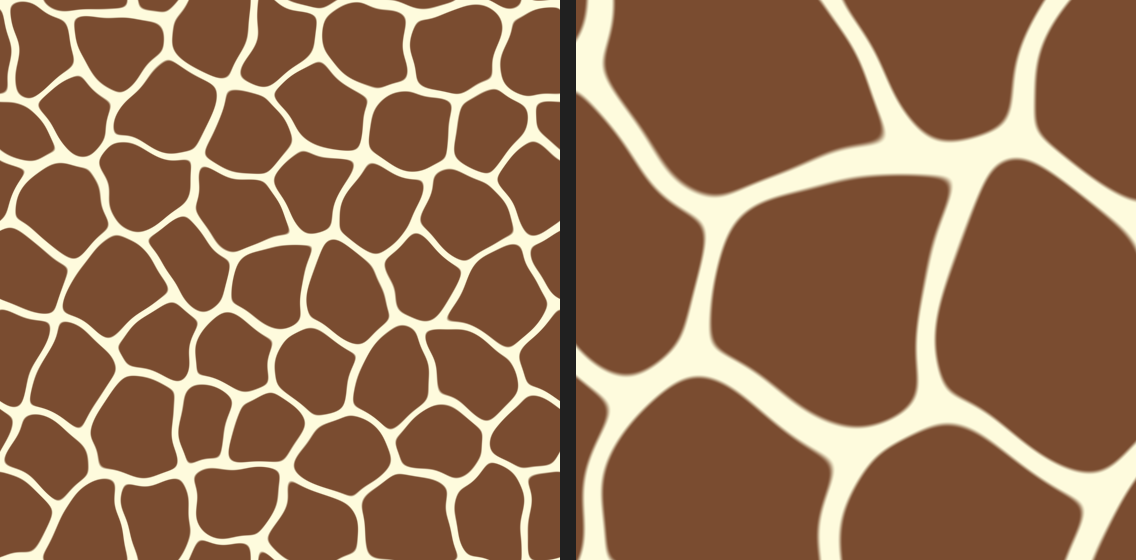
Left: the whole. Right: its middle third, enlarged.
Give the GLSL for this pattern, as a Shadertoy shader.

```glsl
const vec3  PATCH_BROWN = vec3(0.48, 0.30, 0.19);
const vec3  GAP_CREAM   = vec3(0.995, 0.985, 0.865);
const float CELLS       = 7.0;    // patches along each side of the tile
const float ROW_SHIFT   = 3.0 / 7.0; // stagger per row; whole after CELLS rows
const float JITTER      = 0.62;   // scatter of the patch centres, in cells
const float SIZE_SPREAD = 0.12;   // difference in weight between patches
const float GAP         = 0.048;  // half width of the gaps, in cells
const float GAP_VARY    = 0.010;  // slow change of that half width
const float ROUNDING    = 0.045;  // softness of the patch corners, in cells
const float WOBBLE      = 0.045;  // bending of the outlines, in cells
const float EDGE_BLUR   = 0.0017; // half width of the edge, in canvas units
const float SEED        = 23.0;
const float TAU         = 6.2831853;

vec3 hash3(vec2 p) {
    vec3 q = fract((p.xyx + SEED) * vec3(0.1031, 0.1030, 0.0973));
    q += dot(q, q.yxz + 33.33);
    return fract((q.xxy + q.yzz) * q.zyx);
}

// Patch centre (xy) and weight (z) of a grid cell, wrapping at the tile border
vec3 patchSite(vec2 cell) {
    vec2 wrapped = mod(cell, CELLS);
    vec3 rnd = hash3(wrapped);
    vec2 centre = cell + 0.5 + JITTER * (rnd.xy - 0.5);
    centre.x += fract(wrapped.y * ROW_SHIFT + 0.01) - 0.5;
    return vec3(centre, SIZE_SPREAD * (rnd.z - 0.5));
}

// Layered sines with whole frequencies bend the outlines
vec2 wobble(vec2 uv) {
    vec2 a = TAU * uv;
    vec2 broad = vec2(sin(6.0 * a.y + 2.0 * a.x + 1.3), sin(7.0 * a.x - 2.0 * a.y + 4.1));
    vec2 fine = vec2(sin(13.0 * a.y - 5.0 * a.x), sin(12.0 * a.x + 6.0 * a.y + 2.0));
    return WOBBLE * (broad + 0.25 * fine);
}

// Rounded distance to the border of the weighted Voronoi cell around p
float borderDistance(vec2 p) {
    vec2 base = floor(p);
    vec3 home = vec3(0.0);
    float nearest = 1e5;
    for (int j = -2; j <= 2; j++)
    for (int i = -2; i <= 2; i++) {
        vec3 site = patchSite(base + vec2(i, j));
        vec2 offset = site.xy - p;
        float power = dot(offset, offset) - site.z;
        if (power < nearest) {
            nearest = power;
            home = site;
        }
    }

    // Smooth minimum over all neighbours rounds the corners
    float sum = 0.0;
    for (int j = -2; j <= 2; j++)
    for (int i = -2; i <= 2; i++) {
        vec3 site = patchSite(base + vec2(i, j));
        vec2 span = site.xy - home.xy;
        float len = length(span);
        if (len > 0.001) {
            float d = dot(0.5 * (site.xy + home.xy) - p, span / len)
                    + 0.5 * (home.z - site.z) / len;
            sum += exp(-d / ROUNDING);
        }
    }
    return -ROUNDING * log(max(sum, 1e-20));
}

void mainImage(out vec4 fragColor, in vec2 fragCoord) {
    vec2 uv = fragCoord / iResolution.xy;
    float d = borderDistance(uv * CELLS + wobble(uv));

    float gap = GAP + GAP_VARY * sin(TAU * (3.0 * uv.x + 2.0 * uv.y))
                             * sin(TAU * (4.0 * uv.y - uv.x));
    float blur = CELLS * max(EDGE_BLUR, 0.75 / iResolution.y);
    float inside = smoothstep(-blur, blur, d - gap);

    fragColor = vec4(mix(GAP_CREAM, PATCH_BROWN, inside), 1.0);
}
```
